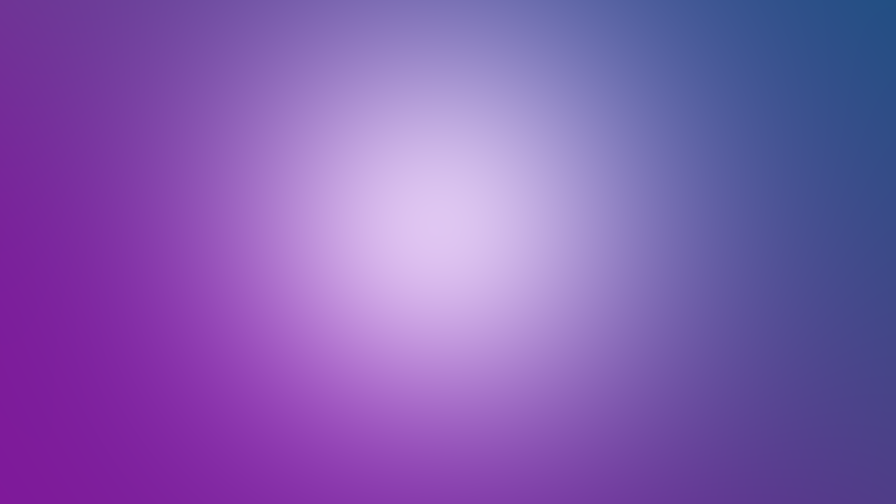
Write a Shadertoy shader that draws this background.

```glsl
// A soft lavender glow on a diagonal blend from magenta to deep blue.
// Four corner colours are blended, then a Gaussian glow lowers the exponent
// of each channel, which lifts the colour towards white while keeping its hue.

// Smooth backdrop blended between the four corners
vec3 backdrop(vec2 uv) {
    vec3 bottom = mix(vec3(0.49, 0.105, 0.595), vec3(0.305, 0.245, 0.525), uv.x);
    vec3 top    = mix(vec3(0.425, 0.205, 0.575), vec3(0.125, 0.30, 0.505), uv.x);
    vec3 colour = mix(bottom, top, uv.y);

    // Less green in a diagonal band keeps the magenta side saturated
    float band = 0.5 * (uv.x + uv.y) - 0.25;
    colour.g -= 0.042 * exp(-20.0 * band * band);
    return colour;
}

void mainImage(out vec4 fragColor, in vec2 fragCoord) {
    vec2 uv = fragCoord / iResolution.xy;

    // Glow distance in units of the canvas height
    vec2 offset = (fragCoord - vec2(0.488, 0.548) * iResolution.xy) / iResolution.y;
    float glow = exp(-dot(offset, offset) / 0.285);

    // Brighten by a per-channel power, strongest at the glow centre
    vec3 exponent = mix(vec3(1.0), vec3(0.12, 0.16, 0.09), glow);
    fragColor = vec4(pow(backdrop(uv), exponent), 1.0);
}
```
